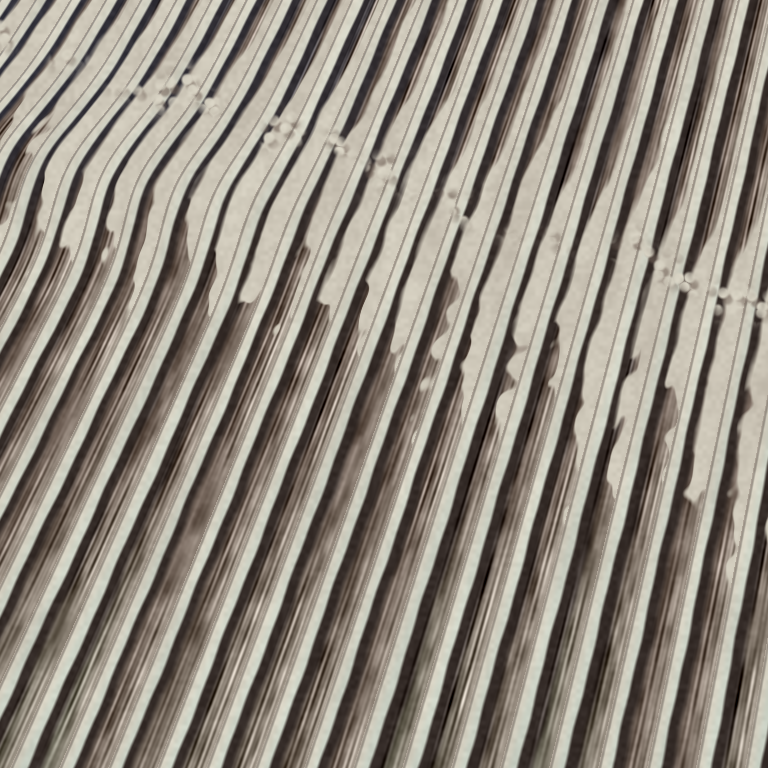
A Shadertoy shader for this texture:

```glsl
// Weathered corrugated sheet: pale ribs fan out from a far vanishing point,
// each followed by a dark shadow and a scratched brown groove. A ragged band
// of pale crust fills the grooves, edged by small lumps of cellular noise.

#define VANISH vec2(1.585, 3.54)  // where all ribs meet
#define PITCH 0.01802             // rib spacing, as slope from VANISH
#define PHASE 0.64                // sideways offset in ribs
#define RIB_WIDTH 0.32            // pale part of one repeat
#define SHADOW_END 0.60           // end of the dark part
#define BEND 0.026                // kink of the ribs at upper left
#define SCRATCHES 0.34            // strength of groove streaks
#define CRUST_RAGGED 0.34         // unevenness of the crust border
#define LUMP_SCALE 52.0           // lumps across the canvas

const vec3 CREAM = vec3(0.84, 0.82, 0.76);
const vec3 MINT  = vec3(0.80, 0.83, 0.78);
const vec3 TAUPE = vec3(0.69, 0.65, 0.60);
const vec3 BROWN = vec3(0.45, 0.39, 0.35);
const vec3 OLIVE = vec3(0.43, 0.42, 0.36);
const vec3 DARK  = vec3(0.20, 0.165, 0.15);
const vec3 NAVY  = vec3(0.18, 0.18, 0.22);

float hash(vec2 p) {
    p = fract(p * vec2(0.1031, 0.1137));
    p += dot(p, p.yx + 33.33);
    return fract((p.x + p.y) * p.x * 17.3);
}

float valueNoise(vec2 p) {
    vec2 i = floor(p), f = fract(p);
    f = f * f * (3.0 - 2.0 * f);
    return mix(mix(hash(i), hash(i + vec2(1, 0)), f.x),
               mix(hash(i + vec2(0, 1)), hash(i + vec2(1, 1)), f.x), f.y);
}

// Distance to the nearest scattered cell point
float cellNoise(vec2 p) {
    vec2 i = floor(p);
    float nearest = 2.0;
    for (int y = -1; y <= 1; y++)
        for (int x = -1; x <= 1; x++) {
            vec2 c = i + vec2(x, y);
            vec2 seedPoint = c + vec2(hash(c), hash(c + 71.7));
            nearest = min(nearest, length(seedPoint - p));
        }
    return nearest;
}

// Soft step centred on an edge
float edge(float at, float soft, float x) {
    return smoothstep(at - soft, at + soft, x);
}

void mainImage(out vec4 fragColor, in vec2 fragCoord) {
    vec2 p = fragCoord / iResolution.xy;

    // Rib coordinate: whole part counts ribs, fraction crosses one
    float left = 1.0 - smoothstep(0.15, 0.5, p.x);
    float kink = (p.y - 0.80 + 0.15 * p.x) / 0.09;
    vec2 q = p + vec2(BEND * left * exp(-kink * kink), 0.0);
    float s = (q.x - VANISH.x) / (VANISH.y - q.y) / PITCH + PHASE;
    float soft = max(0.045, 0.8 * fwidth(s));
    float id = floor(s), f = fract(s);
    float seed = hash(vec2(id + 60.0, 7.0));
    float wobble = 0.025 * sin(p.y * 31.0 + seed * 40.0)
                 + 0.015 * sin(p.y * 83.0 + seed * 90.0);

    // Groove: shadow, brown floor, lighter flank
    float wear = valueNoise(vec2(id * 3.7 + 90.0, p.y * 11.0));
    float fine = valueNoise(vec2(s * 7.0 + 300.0, p.y * 34.0));
    vec3 shade = mix(DARK, NAVY, smoothstep(0.65, 0.9, p.y) * (1.0 - p.x));
    vec3 floorTone = mix(BROWN, OLIVE, (1.0 - smoothstep(0.0, 0.45, p.y)) * seed);
    float shadowEnd = SHADOW_END + 0.14 * (seed - 0.5) - 0.06 * left + wobble;
    vec3 color = mix(shade, floorTone, edge(shadowEnd, 0.09, f));
    color = mix(color, TAUPE, smoothstep(0.62, 1.0, f) * (0.35 + 0.6 * wear));

    // Lengthwise scratches and blotches inside the groove
    float inGroove = edge(0.55, 0.08, f) * (1.0 - edge(0.95, 0.05, f));
    float streak = sin(f * 38.0 + seed * 30.0 + wobble * 12.0)
                 + 0.7 * sin(f * 61.0 + seed * 70.0);
    color += SCRATCHES * inGroove * (streak * 0.5 * wear + 0.8 * (fine - 0.55));

    // Pale crust creeping over the groove from its right flank
    float blotch = 0.65 * valueNoise(vec2(s * 1.3 + 80.0, p.y * 13.0))
                 + 0.35 * valueNoise(vec2(s * 4.0 + 200.0, p.y * 42.0));
    float aboveLower = p.y - 0.73 + 0.437 * p.x;
    float aboveUpper = p.y - 0.965 + 0.37 * p.x
                     + 0.012 * sin(p.x * 43.0) + 0.008 * sin(p.x * 97.0);
    float crust = smoothstep(-0.03, 0.12, aboveLower + CRUST_RAGGED * (blotch - 0.5));
    crust *= mix(1.0, 0.85 - 0.55 * p.x, smoothstep(0.0, 0.14, aboveUpper));
    float crustEdge = mix(1.12, 0.52, crust) + 0.12 * (fine - 0.5) + wobble;
    vec3 crustTone = mix(TAUPE, CREAM, 0.45 + 0.55 * blotch);
    color = mix(color, crustTone, edge(crustEdge, 0.07, f));

    // Smooth pale rib with a cooler crest
    float ribEnd = RIB_WIDTH + 0.06 * (seed - 0.5) + 0.5 * wobble;
    float rib = smoothstep(0.0, 2.0 * soft, f) * (1.0 - edge(ribEnd, soft, f));
    vec3 ribTone = mix(CREAM, MINT, edge(0.18, 0.1, f) * (1.0 - 0.6 * p.y));
    ribTone *= 0.95 + 0.08 * wear;
    color = mix(mix(color, TAUPE, 1.0 - smoothstep(0.0, 0.08, f)), ribTone, rib);

    // Lumps along the upper rim of the crust, each with a small shadow
    float rimOffset = aboveUpper / 0.022;
    float rim = exp(-rimOffset * rimOffset)
              * smoothstep(0.35, 0.65, valueNoise(p * 22.0 + 40.0));
    float lump = 1.0 - smoothstep(0.25, 0.5, cellNoise(p * LUMP_SCALE));
    vec2 lumpShift = vec2(-0.3, 0.45);
    float lumpShadow = 1.0 - smoothstep(0.2, 0.5, cellNoise(p * LUMP_SCALE + lumpShift));
    color = mix(color, BROWN, 0.6 * rim * lumpShadow);
    color = mix(color, CREAM, rim * lump);

    // Fine grain
    color += 0.05 * (valueNoise(p * 170.0) - 0.5);
    fragColor = vec4(clamp(color, 0.0, 1.0), 1.0);
}
```
